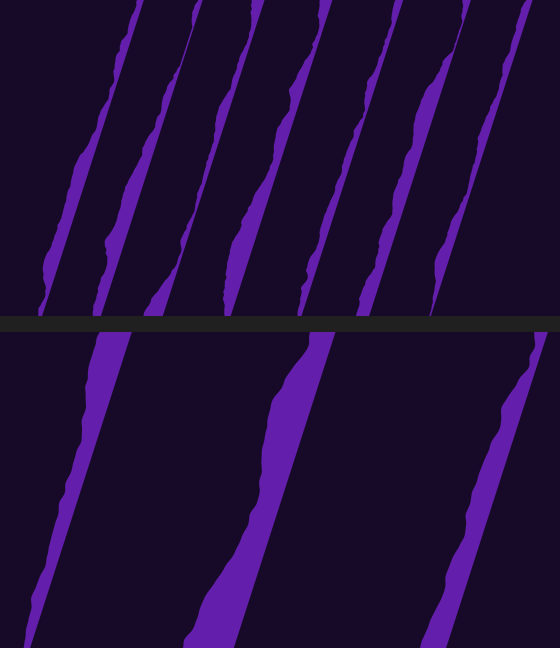
Top, the full canvas; bottom, a detail of the centre.
Write a Shadertoy shader that draws this pattern.

```glsl
const int   STRIPES     = 7;
const float SPACING     = 0.205;   // horizontal pitch, in canvas heights
const float OFFSET      = 0.021;   // clean edge of the middle stripe
const float SLANT       = 0.322;   // horizontal run per unit of height
const float DRIFT       = 0.019;   // uneven spacing between stripes
const float DRIFT_BIAS  = -0.007;
const float MEAN_WIDTH  = 0.033;
const float MIN_WIDTH   = 0.005;
const float WEAR        = 0.056;   // swing of the broadest wear
const float WEAR_SCALE  = 4.6;     // broad wear cells per canvas height
const int   WEAR_LAYERS = 4;
const float WEAR_GAIN   = 0.42;
const float WEAR_STEP   = 2.7;
const vec3  GROUND      = vec3(0.09, 0.04, 0.16);
const vec3  PAINT       = vec3(0.39, 0.12, 0.67);

float hash(vec2 p) {
    return fract(sin(dot(p, vec2(127.1, 311.7))) * 43758.5453);
}

// Smooth noise along y, with an independent track per seed
float trackNoise(float y, float seed) {
    float cell = floor(y);
    float t = fract(y);
    t = t * t * (3.0 - 2.0 * t);
    return mix(hash(vec2(cell, seed)), hash(vec2(cell + 1.0, seed)), t);
}

// Horizontal width of one stripe, from broad swells to fine tears
float stripeWidth(float y, float id) {
    float width = MEAN_WIDTH;
    float amplitude = WEAR;
    float frequency = WEAR_SCALE;
    for (int layer = 0; layer < WEAR_LAYERS; layer++) {
        float seed = id + 17.0 * float(layer) + 3.0;
        width += amplitude * (trackNoise(y * frequency, seed) - 0.5);
        amplitude *= WEAR_GAIN;
        frequency *= WEAR_STEP;
    }
    return max(width, MIN_WIDTH);
}

// Position of the clean right edge at mid height
float stripeEdge(float id) {
    float centered = id - 0.5 * float(STRIPES - 1);
    return OFFSET + SPACING * centered + DRIFT_BIAS - DRIFT * sin(1.047 * id - 0.5);
}

void mainImage(out vec4 fragColor, in vec2 fragCoord) {
    vec2 p = (fragCoord - 0.5 * iResolution.xy) / iResolution.y;
    float x = p.x - SLANT * p.y;
    float slope = inversesqrt(1.0 + SLANT * SLANT);
    float pixel = 1.0 / iResolution.y;

    float coverage = 0.0;
    for (int i = 0; i < STRIPES; i++) {
        float id = float(i);
        float fromEdge = stripeEdge(id) - x;
        // Straight on the right, torn on the left
        float inside = min(fromEdge, stripeWidth(p.y + 0.5, id) - fromEdge) * slope;
        coverage = max(coverage, clamp(inside / pixel + 0.5, 0.0, 1.0));
    }

    fragColor = vec4(mix(GROUND, PAINT, coverage), 1.0);
}
```
